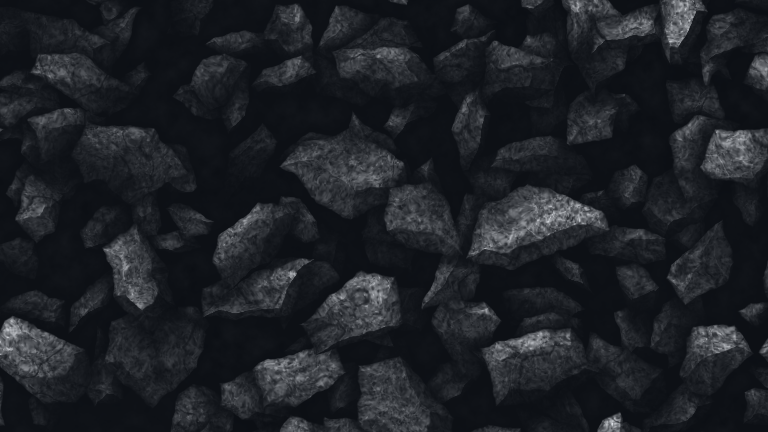
Give the GLSL for this texture, as a WebGL 2 fragment shader.

```glsl
#version 300 es
precision highp float;
// A bed of dark crushed rock: layers of scattered angular stones, painted back to front.
// Each stone is a chipped polygon cut by random planes, whose facets are lit from above
// and covered with sharp grain, strata, cracks and thin veins. Gaps fall to blue-black.

uniform vec2 u_resolution;
out vec4 fragColor;

const int LAYERS = 4;
const int SIDES = 6;
const float TAU = 6.2831853;
const float BACK_CELL = 0.17;      // grid pitch of the rearmost layer, in canvas heights
const float FRONT_CELL = 0.36;
const float STONE_RADIUS = 0.5;    // in grid cells
const float GAP_LEVEL = 0.072;
const float SHADOW_WIDTH = 0.035;
const float SHADOW_DEPTH = 0.7;
const float GRAIN_SCALE = 120.0;
const float GRAIN_CONTRAST = 1.5;
const vec3 LIGHT = vec3(-0.34, 0.56, 0.755);
const vec3 TINT = vec3(-0.012, 0.0, 0.02);

vec3 hash3(vec2 cell, float salt) {
    vec3 v = fract(vec3(cell.xyx + salt * vec3(7.13, 3.71, 5.37)) * vec3(0.1031, 0.1030, 0.0973));
    v += dot(v, v.yxz + 33.33);
    return fract((v.xxy + v.yzz) * v.zyx);
}

float noise(vec2 p) {
    vec2 i = floor(p), f = fract(p);
    f = f * f * (3.0 - 2.0 * f);
    float low = mix(hash3(i, 0.0).x, hash3(i + vec2(1, 0), 0.0).x, f.x);
    float high = mix(hash3(i + vec2(0, 1), 0.0).x, hash3(i + vec2(1, 1), 0.0).x, f.x);
    return mix(low, high, f.y);
}

float fbm(vec2 p) {
    float sum = 0.0, gain = 0.53;
    for (int i = 0; i < 4; i++) {
        sum += gain * noise(p);
        p = mat2(1.6, 1.2, -1.2, 1.6) * p + 11.7;
        gain *= 0.5;
    }
    return sum;
}

// Mineral surface: coarse patches, stretched strata, fine grain, glints, cracks and veins.
float rockTexture(vec2 p, vec3 seed) {
    vec2 q = p + seed.xy * 40.0;
    float patches = fbm(q * 11.0);
    float strata = noise(q * vec2(24.0, 90.0) + patches * 6.0);
    float grain = 0.5 * noise(q * GRAIN_SCALE) + 0.5 * noise(q * GRAIN_SCALE * 2.1 + 23.0);
    float glint = smoothstep(0.74, 0.95, noise(q * GRAIN_SCALE * 1.3 + 51.0));
    float lines = fbm(q * 6.0 + 9.0);
    float vein = 1.0 - smoothstep(0.0, 0.016, abs(lines - 0.5));
    float crack = 1.0 - smoothstep(0.0, 0.025, abs(lines - 0.6));
    float value = 0.28 + 0.7 * patches + 0.6 * (strata - 0.5) + 0.36;
    value *= 1.0 + GRAIN_CONTRAST * (grain - 0.5);
    value += 0.9 * glint * patches + 0.4 * vein * step(0.5, seed.z);
    return max(value * (1.0 - 0.5 * crack), 0.0);
}

// Paints one stone and its contact shadow over the brightness below it.
float paintStone(float below, vec2 p, vec2 cell, float pitch, float depth, float salt) {
    vec3 place = hash3(cell, salt), form = hash3(cell, salt + 1.0), look = hash3(cell, salt + 2.0);
    vec2 offset = p - (cell + 0.2 + 0.6 * place.xy) * pitch;
    float radius = pitch * STONE_RADIUS * mix(0.7, 1.25, form.x);
    if (place.z > mix(1.0, 0.62, depth) || length(offset) > radius * 1.5 + SHADOW_WIDTH) return below;

    float angle = form.y * TAU, aspect = mix(0.45, 0.85, form.z);
    mat2 turn = mat2(cos(angle), -sin(angle), sin(angle), cos(angle));
    vec2 local = turn * offset;
    vec2 q = local / (radius * vec2(1.0, aspect));

    // Outline and facets from the same set of cutting planes.
    float edge = -9.0, top = mix(0.15, 0.5, look.y);
    vec3 normal = vec3((look.zx - 0.5) * 0.6, 1.0);
    for (int i = 0; i < SIDES; i++) {
        vec3 cut = hash3(cell + float(i) * 17.0, salt + 3.0);
        float a = (float(i) + 0.8 * (cut.x - 0.5)) * TAU / float(SIDES);
        vec2 side = vec2(cos(a), sin(a));
        float plane = dot(q, side) - mix(0.55, 1.02, cut.y);
        float slope = mix(0.25, 1.4, cut.z);
        float height = -plane * slope;
        normal = mix(normal, vec3(side * slope, 1.0), smoothstep(-0.02, 0.02, top - height));
        top = min(top, height);
        edge = max(edge, plane);
    }
    float dist = edge * radius * aspect;
    float shadow = 1.0 - smoothstep(0.0, SHADOW_WIDTH, dist);
    float result = mix(below, GAP_LEVEL * 0.85, SHADOW_DEPTH * shadow);
    float pixel = 0.8 / u_resolution.y;
    float cover = 1.0 - smoothstep(-pixel, pixel, dist);
    if (cover <= 0.0) return result;

    // Light the facets, then fade one end of the stone into the dark.
    normal.xy = normal.xy * turn;
    float lit = max(dot(normalize(normal), LIGHT), 0.0);
    float tone = mix(mix(0.07, 0.17, depth), mix(0.22, 0.42, depth), look.x * sqrt(look.x));
    float fade = mix(0.35, 1.15, smoothstep(-0.8, 0.5, dot(q, normalize(look.yz - 0.5 + 0.01))));
    float rim = mix(0.65, 1.0, smoothstep(0.0, 0.008, -dist));
    float shade = tone * (0.14 + 1.15 * lit * sqrt(lit)) * fade * rim;
    return mix(result, GAP_LEVEL * 0.8 + shade * rockTexture(local, look), cover);
}

void main() {
    vec2 p = gl_FragCoord.xy / u_resolution.y;
    vec2 bend = vec2(fbm(p * 8.0 + 71.0), fbm(p * 8.0 + 93.0)) - 0.5;
    vec2 chips = vec2(fbm(p * 26.0), fbm(p * 26.0 + 37.0)) - 0.5;
    vec2 chipped = p + 0.04 * bend + 0.014 * chips;
    float level = GAP_LEVEL + 0.04 * (fbm(p * 40.0) - 0.5);
    for (int layer = 0; layer < LAYERS; layer++) {
        float depth = float(layer) / float(LAYERS - 1);
        float pitch = mix(BACK_CELL, FRONT_CELL, depth * depth);
        vec2 home = floor(chipped / pitch);
        for (int k = 0; k < 9; k++) {
            vec2 cell = home + vec2(k % 3 - 1, k / 3 - 1);
            level = paintStone(level, chipped, cell, pitch, depth, 5.0 + 9.0 * float(layer));
        }
    }
    // Broad uneven light over the whole bed.
    level = GAP_LEVEL + (level - GAP_LEVEL) * mix(0.65, 1.35, noise(p * 3.2 + 4.0));
    fragColor = vec4(clamp(level + TINT, 0.0, 1.0), 1.0);
}
```
